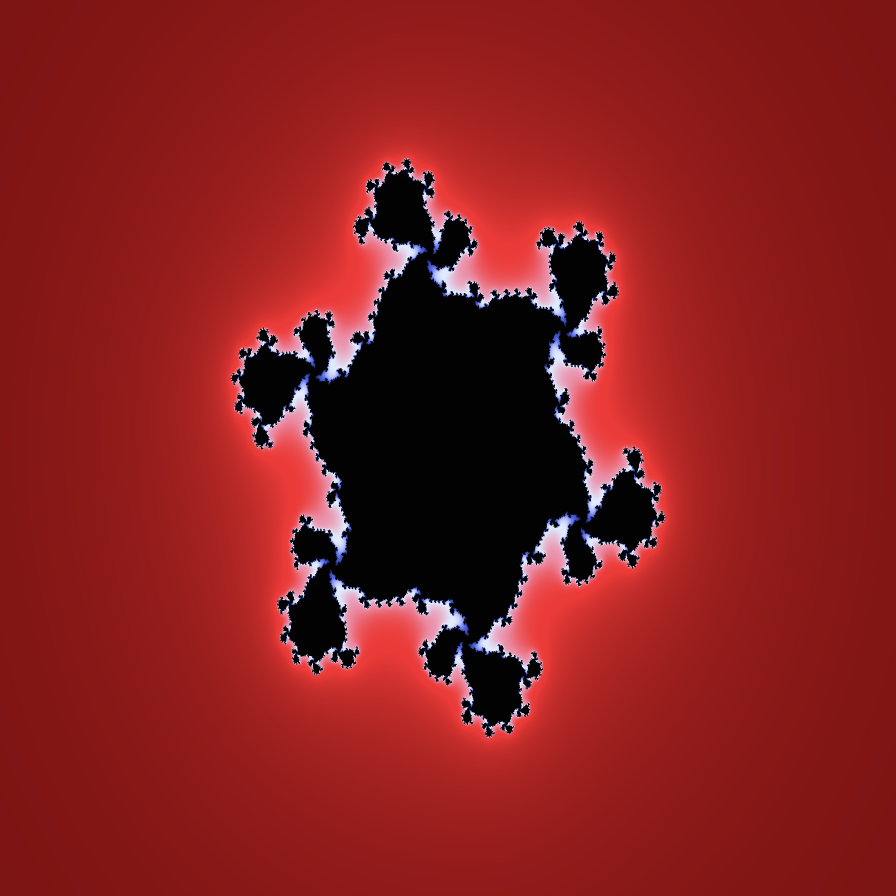
A WebGL 1 fragment shader for this background:

```glsl
precision highp float;
// Sixth-power Julia set: a black spiral-armed body in a glowing red field.

uniform vec2 u_resolution;

const vec2 HALF_VIEW = vec2(2.233, 1.675);   // half extents of the visible plane
const vec2 JULIA_SEED = vec2(0.0155, 0.823);
const float POWER = 6.0;
const float BAILOUT = 16.0;
const int MAX_STEPS = 48;
const int GRID = 2;                          // samples per axis

vec2 complexMul(vec2 a, vec2 b) {
  return vec2(a.x * b.x - a.y * b.y, a.x * b.y + a.y * b.x);
}

vec2 sixthPower(vec2 z) {
  vec2 square = complexMul(z, z);
  return complexMul(square, complexMul(square, square));
}

// Continuous escape count; a negative limit marks points that stay bounded.
float escapeCount(vec2 z, vec2 seed) {
  for (int i = 0; i < MAX_STEPS; i++) {
    float radius = length(z);
    if (radius > BAILOUT) {
      return float(i) - log(log(radius)) / log(POWER);
    }
    z = sixthPower(z) + seed;
  }
  return float(MAX_STEPS);
}

// Red field, then pink, white and blue fringes fading into black.
vec3 escapeColor(float count) {
  const vec3 darkRed = vec3(0.485, 0.078, 0.073);
  const vec3 brightRed = vec3(0.92, 0.23, 0.22);
  const vec3 pink = vec3(0.92, 0.56, 0.66);
  const vec3 paleBlue = vec3(0.88, 0.92, 1.0);
  const vec3 blue = vec3(0.28, 0.36, 0.88);
  const vec3 black = vec3(0.005, 0.008, 0.005);

  vec3 color = mix(darkRed, brightRed, clamp(count / 2.1, -0.05, 1.0));
  color = mix(color, pink, smoothstep(2.2, 4.6, count));
  color = mix(color, paleBlue, smoothstep(4.2, 7.5, count));
  color = mix(color, blue, smoothstep(7.5, 12.0, count));
  return mix(color, black, smoothstep(11.0, 18.0, count));
}

vec2 planePoint(vec2 pixel, vec2 resolution) {
  return (2.0 * pixel / resolution - 1.0) * HALF_VIEW;
}

void main() {
  // Average a small grid of samples to smooth the fine boundary.
  vec3 sum = vec3(0.0);
  for (int y = 0; y < GRID; y++) {
    for (int x = 0; x < GRID; x++) {
      vec2 offset = (vec2(float(x), float(y)) + 0.5) / float(GRID) - 0.5;
      vec2 z = planePoint(gl_FragCoord.xy + offset, u_resolution);
      sum += escapeColor(escapeCount(z, JULIA_SEED));
    }
  }
  gl_FragColor = vec4(sum / float(GRID * GRID), 1.0);
}
```
